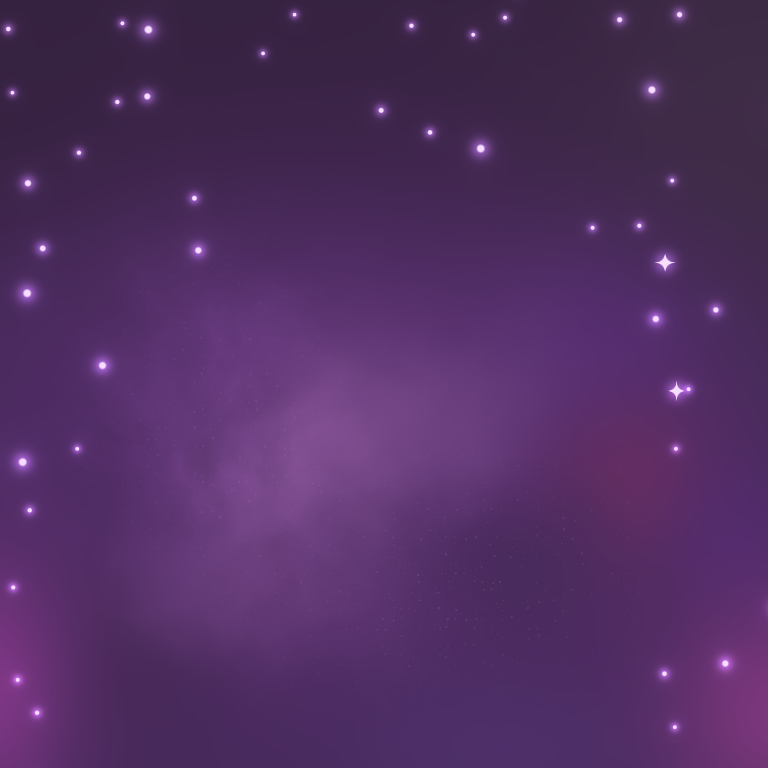
A three.js fragment shader for this background:

```glsl
// A violet night nebula: soft elliptical glows are layered over a dark sky,
// bent and mottled by fractal noise. Hashed cells scatter fine dust and an
// arch of glowing stars, with two four-pointed sparkles on the right.

varying vec2 vUv;

const vec3 SKY_TOP = vec3(0.205, 0.130, 0.245);
const vec3 SKY_LOW = vec3(0.275, 0.160, 0.355);
const vec3 STAR_CORE = vec3(0.97, 0.87, 1.0);
const vec3 STAR_HALO = vec3(0.62, 0.38, 0.80);

float hash(vec2 p) {
  return fract(sin(dot(p, vec2(127.1, 311.7))) * 43758.5453);
}

vec2 hash2(vec2 p) {
  return vec2(hash(p), hash(p + 37.2));
}

float noise(vec2 p) {
  vec2 i = floor(p);
  vec2 f = fract(p);
  f = f * f * (3.0 - 2.0 * f);
  return mix(mix(hash(i), hash(i + vec2(1.0, 0.0)), f.x),
             mix(hash(i + vec2(0.0, 1.0)), hash(i + 1.0), f.x), f.y);
}

float fbm(vec2 p) {
  float sum = 0.0;
  float amp = 0.5;
  for (int i = 0; i < 5; i++) {
    sum += amp * noise(p);
    p = mat2(0.8, 0.6, -0.6, 0.8) * p * 2.03 + 5.3;
    amp *= 0.5;
  }
  return sum;
}

// Gaussian falloff inside a tilted ellipse
float blob(vec2 p, vec2 center, vec2 radius, float tilt) {
  float c = cos(tilt);
  float s = sin(tilt);
  vec2 q = mat2(c, -s, s, c) * (p - center) / radius;
  return exp(-dot(q, q));
}

// Below 1 inside the clear arch, above 1 where stars may appear
float archDistance(vec2 p) {
  return length(vec2(p.x - 0.48, max(p.y - 0.30, 0.0)) / vec2(0.39, 0.46));
}

// Light of one round star: x is the core, y the halo
vec2 starLight(float d, float r) {
  float core = 1.0 - smoothstep(r * 0.55, r * 1.15, d);
  float halo = 0.65 * exp(-d * d / (r * r * 4.5)) + 0.28 * exp(-d / (r * 2.2));
  return vec2(core, halo);
}

vec2 starField(vec2 p, float cells) {
  vec2 light = vec2(0.0);
  vec2 home = floor(p * cells);
  for (int y = -1; y <= 1; y++) {
    for (int x = -1; x <= 1; x++) {
      vec2 id = home + vec2(float(x), float(y));
      vec2 center = (id + 0.1 + 0.8 * hash2(id + 4.7)) / cells;
      float present = step(hash(id + 19.3), 0.72) * step(0.96, archDistance(center));
      float radius = mix(0.0028, 0.0060, pow(hash(id + 61.8), 1.6));
      light += present * starLight(length(p - center), radius);
    }
  }
  return light;
}

// Four-pointed star with concave sides
vec2 sparkle(vec2 p, vec2 center, float size) {
  vec2 q = abs(p - center) / size;
  float shape = sqrt(q.x) + sqrt(q.y);
  float core = 1.0 - smoothstep(0.95, 1.2, shape);
  return vec2(core, 0.75 * exp(-dot(q, q) * 0.9));
}

float dust(vec2 p, float cells) {
  vec2 id = floor(p * cells);
  vec2 offset = fract(p * cells) - 0.25 - 0.5 * hash2(id);
  float radius = mix(0.08, 0.2, hash(id + 8.1));
  return step(0.72, hash(id + 3.4)) * (1.0 - smoothstep(radius * 0.4, radius, length(offset)));
}

void main() {
  vec2 p = vUv;
  vec2 warp = vec2(fbm(p * 5.0), fbm(p * 5.0 + 23.0)) - 0.48;
  vec2 w = p + 0.16 * warp;

  // Sky and broad haze
  vec3 col = mix(SKY_LOW, SKY_TOP, smoothstep(0.45, 0.85, p.y));
  col = mix(col, vec3(0.25, 0.18, 0.275), 0.8 * blob(p, vec2(1.0, 0.85), vec2(0.3), 0.0));
  col = mix(col, vec3(0.34, 0.18, 0.43), 0.95 * blob(p, vec2(0.45, 0.45), vec2(0.44, 0.32), 0.0));

  // Coloured patches
  col = mix(col, vec3(0.34, 0.175, 0.46), 0.7 * blob(p, vec2(0.78, 0.54), vec2(0.14, 0.13), 0.0));
  col = mix(col, vec3(0.41, 0.18, 0.38), 0.85 * blob(p, vec2(0.82, 0.37), vec2(0.11), 0.5));
  col = mix(col, vec3(0.33, 0.17, 0.46), 0.6 * blob(p, vec2(0.96, 0.30), vec2(0.09, 0.1), 0.0));
  col = mix(col, vec3(0.32, 0.20, 0.44), 0.6 * blob(p, vec2(0.65, 0.02), vec2(0.2, 0.1), 0.0));
  col = mix(col, vec3(0.26, 0.15, 0.32), 0.7 * blob(p, vec2(0.17, 0.14), vec2(0.11, 0.11), 0.0));

  // Bright cloud and the shadow beneath it
  col = mix(col, vec3(0.40, 0.23, 0.48), 0.55 * blob(w, vec2(0.27, 0.43), vec2(0.15, 0.2), 0.0));
  col = mix(col, vec3(0.42, 0.24, 0.49), 0.65 * blob(w, vec2(0.38, 0.23), vec2(0.13, 0.08), 0.0));
  col = mix(col, vec3(0.50, 0.31, 0.56), 0.85 * blob(w, vec2(0.46, 0.40), vec2(0.22, 0.12), 0.5));
  col = mix(col, vec3(0.28, 0.165, 0.355), 0.75 * blob(w, vec2(0.68, 0.28), vec2(0.16, 0.08), 0.0));

  // Wisps and dust
  float leftCloud = blob(p, vec2(0.29, 0.45), vec2(0.16, 0.22), 0.0);
  float lowCloud = blob(p, vec2(0.62, 0.25), vec2(0.22, 0.12), 0.3);
  col *= 1.0 + 0.5 * leftCloud * (fbm(w * 9.0 + 3.0) - 0.5);
  float specks = dust(p, 85.0) + 0.7 * dust(p + 0.37, 150.0);
  col += vec3(0.10, 0.07, 0.11) * specks * (0.5 * leftCloud + 0.8 * lowCloud);

  // Corner glows
  col = mix(col, vec3(0.52, 0.22, 0.54), 0.9 * blob(p, vec2(-0.02, 0.10), vec2(0.11, 0.17), 0.0));
  col = mix(col, vec3(0.51, 0.22, 0.50), 0.9 * blob(p, vec2(1.02, 0.07), vec2(0.15), 0.0));

  // Stars
  vec2 light = starField(p, 11.0);
  light += sparkle(p, vec2(0.866, 0.658), 0.013) + sparkle(p, vec2(0.881, 0.491), 0.012);
  col += STAR_HALO * light.y * 0.7;
  col = mix(col, STAR_CORE, min(light.x, 1.0));
  gl_FragColor = vec4(col, 1.0);
}
```
